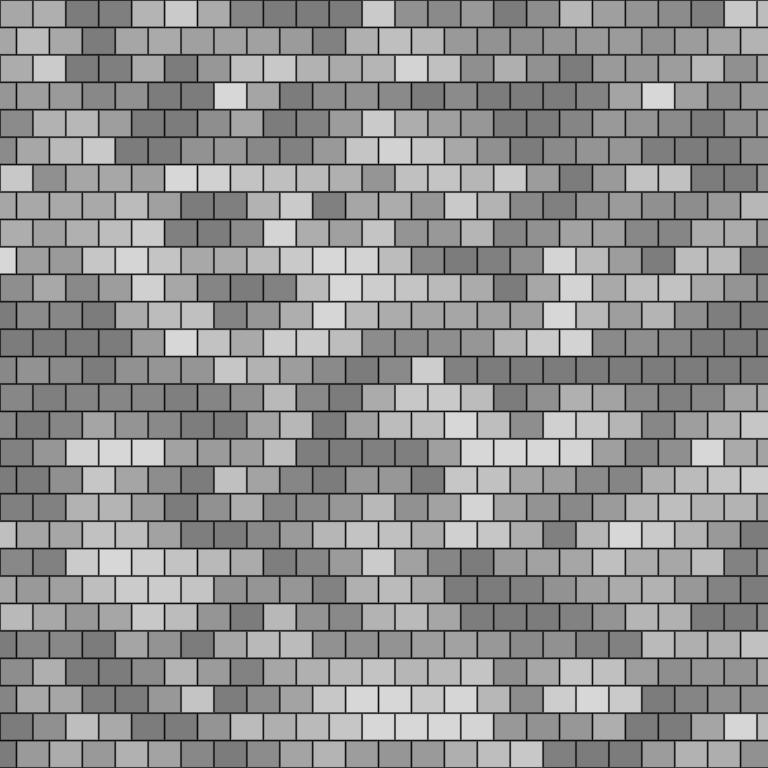
A Shadertoy shader for this pattern:

```glsl
const float ROWS = 28.0;
const float BRICK_ASPECT = 1.2;     // brick width over row height
const float JOINT_WIDTH = 0.053;    // in row heights
const float TONE_FREQUENCY = 0.7;
const vec3 JOINT_COLOR = vec3(0.02);
const vec3 DARK_STONE = vec3(0.42);
const vec3 STONE_FLOOR = vec3(0.485);
const vec3 LIGHT_STONE = vec3(0.845);

float hash21(vec2 p) {
    vec3 q = fract(p.xyx * 0.1031);
    q += dot(q, q.yzx + 33.33);
    return fract((q.x + q.y) * q.z);
}

float valueNoise(vec2 p) {
    vec2 corner = floor(p);
    vec2 blend = smoothstep(0.0, 1.0, p - corner);
    float bottom = mix(hash21(corner), hash21(corner + vec2(1.0, 0.0)), blend.x);
    float top = mix(hash21(corner + vec2(0.0, 1.0)), hash21(corner + 1.0), blend.x);
    return mix(bottom, top, blend.y);
}

// Brick index in a running bond; every second row shifts by half a brick
vec2 brickCell(vec2 p, float aspect, out vec2 local) {
    float row = floor(p.y);
    float shift = 0.5 * (1.0 - mod(row, 2.0));
    vec2 grid = vec2(p.x / aspect + shift, p.y);
    local = fract(grid);
    return floor(grid) - vec2(shift, 0.0);
}

// Distance to the nearest joint centre, in row heights
float jointDistance(vec2 local, float aspect) {
    vec2 toEdge = min(local, 1.0 - local) * vec2(aspect, 1.0);
    return min(toEdge.x, toEdge.y);
}

// Flat grey per brick, loosely related to its neighbours
vec3 stoneColor(vec2 cell, float frequency) {
    float tone = valueNoise(cell * frequency + 47.3);
    tone = clamp(0.5 + 1.35 * (tone - 0.5), 0.0, 1.0);
    return max(STONE_FLOOR, mix(DARK_STONE, LIGHT_STONE, tone));
}

void mainImage(out vec4 fragColor, in vec2 fragCoord) {
    vec2 p = fragCoord / iResolution.y * ROWS;
    float pixel = ROWS / iResolution.y;

    vec2 local;
    vec2 cell = brickCell(p, BRICK_ASPECT, local);
    vec3 color = stoneColor(cell, TONE_FREQUENCY);

    // Joints
    float inside = 0.5 * JOINT_WIDTH - jointDistance(local, BRICK_ASPECT);
    color = mix(color, JOINT_COLOR, smoothstep(-pixel, pixel, inside));

    fragColor = vec4(color, 1.0);
}
```
